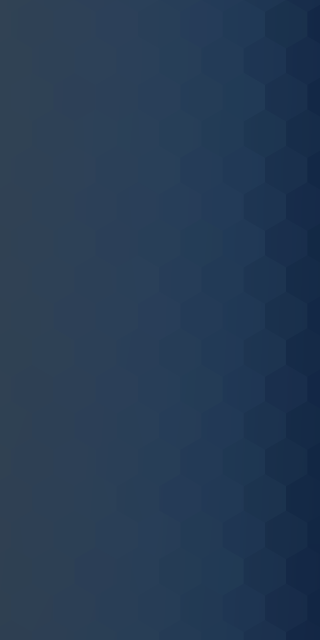
Write a Shadertoy shader that draws this background.

```glsl
// A muted slate-to-navy gradient broken into a honeycomb of pointy-top cells.
// Each cell takes most of its colour from the gradient at its centre, plus a
// small hashed tint; a few subsamples per pixel smooth the cell edges.

// Lengths are fractions of the canvas width.
const vec2  CELL_PITCH   = vec2(0.1323, 0.1140); // column and row spacing
const vec2  CELL_ORIGIN  = vec2(0.8940, 1.9245); // centre of one reference cell
const float CELL_FLATNESS = 0.80;  // 0: smooth gradient, 1: flat cells
const float TINT_AMOUNT  = 0.007;  // green against blue variation
const float SHADE_AMOUNT = 0.005;  // light against dark variation
const float TILT         = 0.045;  // shifts the gradient towards the bottom
const float BOTTOM_SHADE = 0.03;
const int   SUBSAMPLES   = 3;

// Gradient stops from left to right
const vec3 SLATE     = vec3(0.190, 0.258, 0.328);
const vec3 STEEL     = vec3(0.177, 0.254, 0.343);
const vec3 BLUE      = vec3(0.159, 0.247, 0.350);
const vec3 DEEP_BLUE = vec3(0.128, 0.226, 0.337);
const vec3 NAVY      = vec3(0.100, 0.186, 0.300);
const vec3 MIDNIGHT  = vec3(0.074, 0.156, 0.273);

float hash(vec2 p) {
    vec3 q = fract(vec3(p.xyx) * 0.1031);
    q += dot(q, q.yzx + 33.33);
    return fract((q.x + q.y) * q.z);
}

vec3 gradient(vec2 p, float height) {
    float down = 1.0 - p.y / height;
    float t = p.x + TILT * (down - 0.5);
    vec3 c = mix(SLATE, STEEL, clamp(t / 0.25, 0.0, 1.0));
    c = mix(c, BLUE, clamp((t - 0.25) / 0.25, 0.0, 1.0));
    c = mix(c, DEEP_BLUE, clamp((t - 0.50) / 0.25, 0.0, 1.0));
    c = mix(c, NAVY, clamp((t - 0.75) / 0.15, 0.0, 1.0));
    c = mix(c, MIDNIGHT, clamp((t - 0.90) / 0.10, 0.0, 1.0));
    return c * (1.0 - BOTTOM_SHADE * down * down);
}

// Index of the nearest cell centre; odd rows carry half-integer columns.
vec2 nearestCell(vec2 p) {
    vec2 g = (p - CELL_ORIGIN) / CELL_PITCH;
    vec2 evenRow = vec2(round(g.x), 2.0 * round(g.y * 0.5));
    vec2 oddRow = vec2(floor(g.x) + 0.5, 2.0 * floor(g.y * 0.5) + 1.0);
    vec2 toEven = (g - evenRow) * CELL_PITCH;
    vec2 toOdd = (g - oddRow) * CELL_PITCH;
    return dot(toEven, toEven) < dot(toOdd, toOdd) ? evenRow : oddRow;
}

vec3 honeycomb(vec2 p, float height) {
    vec2 cell = nearestCell(p);
    vec2 centre = CELL_ORIGIN + cell * CELL_PITCH;
    vec3 c = gradient(mix(p, centre, CELL_FLATNESS), height);

    // Hashed variation, quieter on the pale left side
    vec2 seed = cell * 2.0 + 71.0;
    float strength = mix(0.35, 1.0, smoothstep(0.05, 0.7, centre.x));
    float tint = (hash(seed) - 0.5) * TINT_AMOUNT;
    float shade = (hash(seed + 19.0) - 0.5) * SHADE_AMOUNT;
    return c + strength * (shade + tint * vec3(-0.3, 0.8, -0.8));
}

void mainImage(out vec4 fragColor, in vec2 fragCoord) {
    float height = iResolution.y / iResolution.x;
    vec3 sum = vec3(0.0);
    for (int j = 0; j < SUBSAMPLES; j++) {
        for (int i = 0; i < SUBSAMPLES; i++) {
            vec2 offset = (vec2(i, j) + 0.5) / float(SUBSAMPLES) - 0.5;
            sum += honeycomb((fragCoord + offset) / iResolution.x, height);
        }
    }
    fragColor = vec4(sum / float(SUBSAMPLES * SUBSAMPLES), 1.0);
}
```
